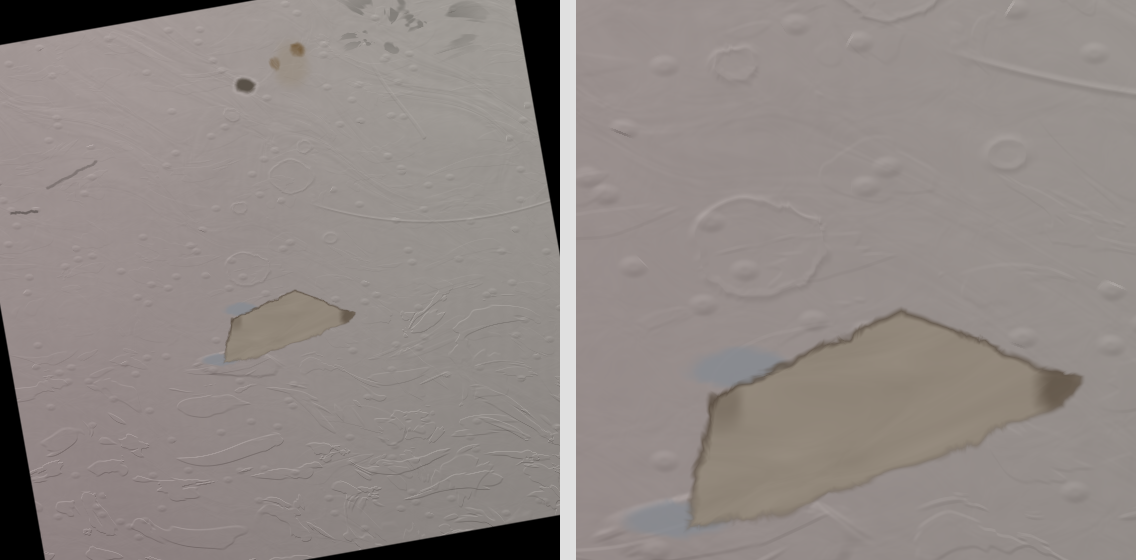
Left: the whole. Right: its middle third, enlarged.
Reproduce this texture procedurally as a WebGL 2 fragment shader.

```glsl
#version 300 es
precision highp float;
uniform vec2 u_resolution;
out vec4 fragColor;

mat2 rotation(float a) {
  return mat2(cos(a), sin(a), -sin(a), cos(a));
}

vec2 hash2(vec2 p) {
  return fract(sin(vec2(dot(p, vec2(127.1, 311.7)), dot(p, vec2(269.5, 183.3)))) * 4375.85);
}

// Layered, domain-warped sines, roughly -1 to 1
float waves(vec2 p) {
  float sum = 0.0, amp = 0.55;
  for (int i = 0; i < 5; i++) {
    p = rotation(0.9) * p * 1.6 + 1.1 * sin(p.yx * 0.9 + float(i) * 1.7);
    sum += amp * sin(p.x) * cos(p.y);
    amp *= 0.62;
  }
  return sum;
}

// Cellular noise: distance to the nearest seed and that seed's random value
vec2 cells(vec2 p) {
  vec2 base = floor(p), nearest = vec2(9.0, 0.0);
  for (int y = -1; y <= 1; y++)
    for (int x = -1; x <= 1; x++) {
      vec2 cell = base + vec2(x, y);
      float d = length(cell + hash2(cell) - p);
      if (d < nearest.x) nearest = vec2(d, hash2(cell + 37.0).x);
    }
  return nearest;
}

float ellipse(vec2 p, vec2 center, vec2 radius) {
  return (length((p - center) / radius) - 1.0) * min(radius.x, radius.y);
}

float stroke(vec2 p, vec2 a, vec2 b, float width) {
  vec2 ab = b - a;
  float t = clamp(dot(p - a, ab) / dot(ab, ab), 0.0, 1.0);
  return 1.0 - smoothstep(0.2, 1.0, length(p - a - ab * t) / width);
}

float inside(float d, float soft) {
  return 1.0 - smoothstep(-soft, soft, d);
}

// Convex outline of the bare patch
float patchDistance(vec2 p) {
  vec2 corner[6] = vec2[6](vec2(0.401, 0.353), vec2(0.437, 0.356), vec2(0.624, 0.424),
                           vec2(0.633, 0.442), vec2(0.527, 0.480), vec2(0.416, 0.432));
  float d = -1.0;
  for (int i = 0; i < 6; i++) {
    vec2 side = normalize(corner[(i + 1) % 6] - corner[i]);
    d = max(d, dot(p - corner[i], vec2(side.y, -side.x)));
  }
  return d;
}

// Height of the paint surface
float relief(vec2 p) {
  vec2 q = rotation(-0.17) * p;
  vec2 bent = p + 0.012 * vec2(sin(p.y * 23.0), sin(p.x * 19.0 + 1.0));
  float high = smoothstep(0.5, 0.75, p.y), low = 1.0 - smoothstep(0.2, 0.42, p.y);
  float right = smoothstep(0.45, 0.85, p.x);

  // Brush ripples and diagonal wrinkles
  float h = 0.035 * right * sin(q.x * 215.0 + 3.0 * sin(q.y * 13.0));
  h += 0.010 * (1.0 - right) * sin(q.x * 430.0 + 2.0 * sin(q.y * 17.0));
  h += (0.06 + 0.13 * high) * waves(rotation(0.55) * bent * vec2(15.0, 34.0));
  h += 0.022 * waves(p * vec2(75.0, 110.0));

  // Flaking layers
  float flakes = waves(bent * vec2(17.0, 39.0) + 4.0);
  h += (0.04 + 0.17 * low) * smoothstep(-0.07, 0.07, flakes - 0.3);
  float islands = waves(bent * vec2(23.0, 30.0) + 11.0);
  float island = inside(ellipse(p, vec2(0.82, 0.42), vec2(0.14, 0.07)), 0.03);
  h += 0.16 * max(island, low * right) * smoothstep(-0.06, 0.06, islands - 0.2);

  // Grains
  vec2 grain = cells(p * vec2(32.0, 46.0));
  h += 0.20 * step(0.86, grain.y) * inside(grain.x - 0.2, 0.13);

  // Blisters in a wandering column
  for (int i = 0; i < 6; i++) {
    float k = float(i), r = 0.019 + 0.015 * cos(k * 2.1);
    vec2 center = vec2(0.5 + 0.09 * sin(k * 2.4 - 0.7), 0.52 + 0.055 * k);
    float d = ellipse(p, center, vec2(r * 1.1, r * 0.85)) + 0.004 * waves(p * 45.0 + k);
    h += 0.17 * inside(abs(d) - 0.001, 0.0035) + 0.08 * inside(d, 0.003);
  }

  // Lifted lips below the patch, long ridge and crease
  float lip = ellipse(p, vec2(0.43, 0.35), vec2(0.075, 0.022)) + 0.005 * waves(p * 30.0);
  h += 0.30 * inside(lip, 0.003);
  float ridge = p.y - 0.605 - 0.75 * (p.x - 0.76) * (p.x - 0.76);
  h += 0.22 * inside(abs(ridge) - 0.001, 0.003) * smoothstep(0.54, 0.6, p.x);
  h += 0.20 * stroke(bent, vec2(0.66, 0.93), vec2(0.745, 0.76), 0.005);
  return h;
}

void main() {
  float pixel = 1.0 / min(u_resolution.x, u_resolution.y);
  vec2 p = (gl_FragCoord.xy - 0.5 * u_resolution) * pixel + 0.5;
  float blotch = waves(p * 5.0), fine = waves(p * 85.0);

  // Paint tone: darker below, pink at left, grey at right
  float tone = clamp(1.1 * p.y + 0.06 + 0.09 * blotch, 0.0, 1.1);
  vec3 color = mix(vec3(0.54, 0.505, 0.50), vec3(0.622, 0.592, 0.58), tone);
  color += mix(vec3(0.008, -0.005, 0.0), vec3(-0.008, 0.005, -0.002), smoothstep(0.1, 0.9, p.x));

  // Relief lighting from above
  float eps = 0.002;
  float slope = (relief(p) - relief(p + eps * vec2(-0.35, 0.94))) / eps;
  color += clamp(slope * 0.00085, -0.13, 0.075) + 0.004 * fine;

  // Scratches and chipped area near the top
  vec2 rough = p + 0.003 * vec2(fine, waves(p * 60.0 + 5.0));
  float scratch = max(stroke(rough, vec2(0.02, 0.618), vec2(0.065, 0.623), 0.004),
                      0.6 * stroke(rough, vec2(0.085, 0.664), vec2(0.17, 0.71), 0.004));
  color = mix(color, vec3(0.36, 0.33, 0.32), 0.75 * scratch);
  float chipZone = inside(ellipse(p, vec2(0.72, 0.96), vec2(0.13, 0.06)), 0.03);
  float chips = smoothstep(0.28, 0.5, waves(p * vec2(28.0, 40.0) + 2.0));
  color = mix(color, vec3(0.42, 0.41, 0.39), 0.55 * chipZone * chips);

  // Rust stains and a small hole
  float halo = inside(ellipse(rough, vec2(0.52, 0.885), vec2(0.03, 0.04)), 0.012);
  float rust = max(inside(ellipse(rough, vec2(0.531, 0.911), vec2(0.013, 0.011)), 0.004),
                   0.7 * inside(ellipse(rough, vec2(0.492, 0.886), vec2(0.008, 0.010)), 0.004));
  color = mix(color, vec3(0.58, 0.53, 0.46), 0.45 * halo);
  color = mix(color, vec3(0.43, 0.33, 0.20), rust * (0.6 + 0.3 * fine));
  float hole = ellipse(rough, vec2(0.438, 0.846), vec2(0.016, 0.012));
  color += 0.05 * inside(abs(hole - 0.005) - 0.001, 0.003);
  color = mix(color, vec3(0.30, 0.27, 0.23), 0.85 * inside(hole, 0.004));

  // Blue undercoat showing around the patch
  float blue = min(ellipse(rough, vec2(0.432, 0.447), vec2(0.030, 0.011)),
                   ellipse(rough, vec2(0.393, 0.358), vec2(0.030, 0.010)));
  color = mix(color, vec3(0.52, 0.54, 0.57), 0.75 * inside(blue, 0.003));

  // Bare patch with a dark ragged rim
  float d = patchDistance(p) + 0.004 * waves(p * 32.0) + 0.0025 * fine;
  float streak = waves(rotation(-0.35) * p * vec2(25.0, 90.0));
  color = mix(color, vec3(0.565, 0.525, 0.475) + 0.018 * streak, inside(d, 0.0018));
  float upper = smoothstep(-0.01, 0.04, p.y - 0.375 - 0.33 * (p.x - 0.45));
  float rim = inside(abs(d) - 0.0008, 0.0025) * (0.3 + 0.5 * upper);
  float grime = inside(ellipse(rough, vec2(0.622, 0.435), vec2(0.013, 0.015)), 0.007)
              + 0.5 * inside(ellipse(rough, vec2(0.419, 0.428), vec2(0.012, 0.014)), 0.007);
  color = mix(color, vec3(0.30, 0.25, 0.20), clamp(rim + 0.6 * grime * inside(d, 0.004), 0.0, 0.85));

  // Tilted square panel on black
  vec2 panel = abs(rotation(-0.1745) * (p - 0.5));
  color *= inside(max(panel.x, panel.y) - 0.5, pixel);
  fragColor = vec4(color, 1.0);
}
```
